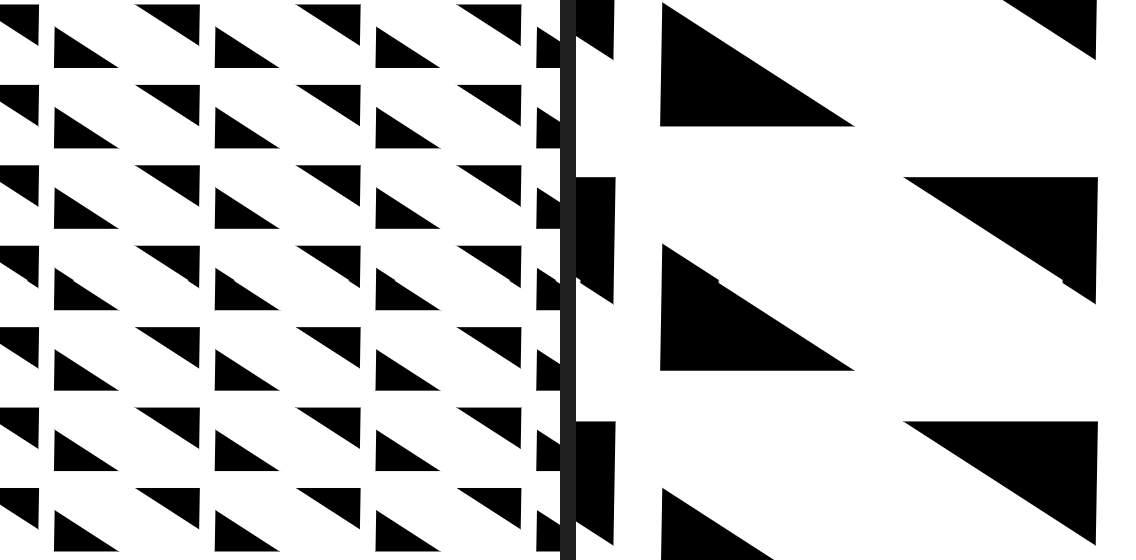
Left: the whole. Right: its middle third, enlarged.
Give the GLSL for this pattern, as a Shadertoy shader.

```glsl
// Black right triangles on white, paired by a half turn inside each wide tile.
// Every triangle is the overlap of three half planes; fract repeats the tile,
// and a thin seam across the middle row stretches the slanted edges.

const vec3 PAPER = vec3(1.0);
const vec3 INK = vec3(0.0);
const vec2 TILE_SIZE = vec2(0.2871, 0.1436);
const vec2 TILE_CENTRE = vec2(0.2266, 0.0647); // measured from the top left
const float SEAM_TOP = 0.5;
const float SEAM_HEIGHT = 0.0018;

// Signed distance to the line a-b, negative on its left side
float halfPlane(vec2 p, vec2 a, vec2 b) {
    vec2 along = normalize(b - a);
    return dot(p - a, vec2(along.y, -along.x));
}

// Triangle with corners in counter-clockwise order
float triangle(vec2 p, vec2 a, vec2 b, vec2 c) {
    return max(halfPlane(p, a, b), max(halfPlane(p, b, c), halfPlane(p, c, a)));
}

// Lower left triangle of a tile, its upright side leaning slightly
float wedge(vec2 p) {
    return triangle(p, vec2(-0.1290, 0.0172), vec2(-0.1303, -0.0567), vec2(-0.0145, -0.0567));
}

// Hold the height constant inside the seam, then continue below it
float stretchSeam(float depth, float top, float height) {
    return depth - clamp(depth - top, 0.0, height);
}

// Position relative to the nearest tile centre
vec2 repeatTile(vec2 p, vec2 size) {
    return (fract(p / size + 0.5) - 0.5) * size;
}

void mainImage(out vec4 fragColor, in vec2 fragCoord) {
    vec2 uv = fragCoord / iResolution.xy;
    float pixel = 1.0 / iResolution.y;

    // Tile coordinates, with y pointing up
    float depth = stretchSeam(1.0 - uv.y, SEAM_TOP, SEAM_HEIGHT);
    vec2 p = repeatTile(vec2(uv.x - TILE_CENTRE.x, TILE_CENTRE.y - depth), TILE_SIZE);

    // The wedge and its half-turn partner
    float shape = min(wedge(p), wedge(-p));
    float coverage = clamp(0.5 - shape / pixel, 0.0, 1.0);
    fragColor = vec4(mix(PAPER, INK, coverage), 1.0);
}
```
